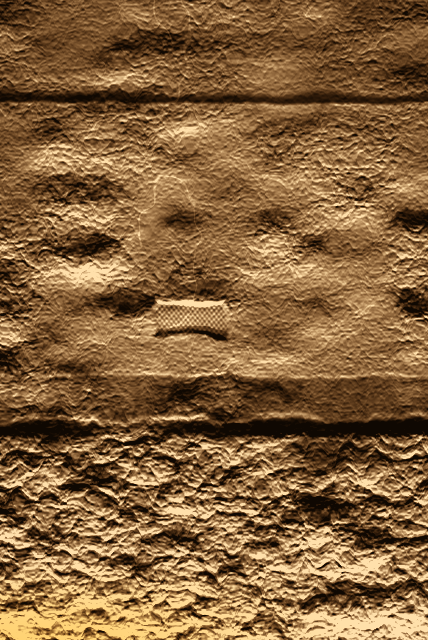
Write a WebGL 2 fragment shader that draws this texture.

```glsl
#version 300 es
precision highp float;
// Weathered plaster wall in sepia, raked by a low light from beneath.
// Layered cellular domes form a height field; its vertical slope and a short
// shadow march give the tone, with ledges, hollows and veins laid over it.
uniform vec2 u_resolution;
out vec4 fragColor;

const float GROOVE_Y = 0.842;     // dark joint near the top
const float RIDGE_Y = 0.414;      // thin lip above the recessed band
const float LEDGE_Y = 0.344;      // ragged edge over the coarse plaster
const float SLOPE_GAIN = 0.31;    // contrast of the raking light
const float SLOPE_STEP = 0.0015;
const float SHADOW_STEP = 0.0035;
const float SHADOW_DEPTH = 0.48;
const float WARP = 0.013;
const vec2 WEAVE_CENTER = vec2(0.295, 0.502);
const vec2 SMOOTH_CENTER = vec2(0.237, 0.635);

vec2 hash2(vec2 p) {
    vec3 q = fract(p.xyx * vec3(0.1031, 0.1030, 0.0973));
    q += dot(q, q.yzx + 33.33);
    return fract((q.xx + q.yz) * q.zy);
}
float noise(vec2 p) {
    vec2 i = floor(p), f = fract(p);
    f = f * f * (3.0 - 2.0 * f);
    return mix(mix(hash2(i).x, hash2(i + vec2(1, 0)).x, f.x),
               mix(hash2(i + vec2(0, 1)).x, hash2(i + vec2(1, 1)).x, f.x), f.y);
}
// Cellular noise as packed rounded crumbs
float domes(vec2 p) {
    vec2 i = floor(p), f = fract(p);
    float nearest = 1.0;
    for (int k = 0; k < 9; k++) {
        vec2 cell = vec2(k % 3 - 1, k / 3 - 1);
        vec2 d = cell + hash2(i + cell) - f;
        nearest = min(nearest, dot(d, d));
    }
    return 1.0 - nearest;
}
float bell(float d, float width) { return exp(-d * d / (width * width)); }
float spot(vec2 p, vec2 center, vec2 size) { return bell(length((p - center) / size), 1.0); }
float falling(float a, float b, float x) { return 1.0 - smoothstep(a, b, x); }
vec2 jitter(vec2 p) { return vec2(noise(p), noise(p + 9.7)) - 0.5; }
float ragged(float x, float seed) {
    return 0.018 * (noise(vec2(x * 17.0, seed)) - 0.5)
         + 0.008 * (noise(vec2(x * 75.0, seed + 5.0)) - 0.5);
}

float relief(vec2 p) {
    vec2 q = p + WARP * jitter(p * 45.0);
    float coarse = falling(LEDGE_Y - 0.03, LEDGE_Y, p.y);
    float patches = smoothstep(0.25, 0.75, noise(p * vec2(9.0, 13.0) + 3.0));
    float rough = mix(mix(0.65, 1.0, patches), 1.15, coarse);
    rough *= 1.0 - 0.35 * smoothstep(0.65, 0.9, p.y);
    rough *= 1.0 - 0.75 * spot(q, SMOOTH_CENTER, vec2(0.035, 0.065));

    // Undulation, clumps, crumbs, grit and dust
    float h = 0.044 * noise(q * vec2(14.0, 22.0));
    h += mix(0.0036, 0.018, coarse) * domes(q * vec2(36.0, 45.0));
    h += mix(0.004 + 0.0044 * patches, 0.009, coarse) * domes(q * vec2(75.0, 102.0));
    h += 0.0042 * domes(q * vec2(145.0, 195.0) + 7.0);
    h += 0.0035 * noise(p * vec2(230.0, 290.0));
    h *= rough;

    // Proud lumps and pressed fabric
    h += 0.022 * spot(q, vec2(0.16, 0.60), vec2(0.045, 0.028));
    h += 0.018 * spot(q, vec2(0.49, 0.18), vec2(0.055, 0.028));
    h += 0.012 * spot(q, vec2(0.17, 0.885), vec2(0.06, 0.022));
    float threads = sin(p.x * 850.0) * sin(p.y * 700.0 + p.x * 60.0);
    vec2 d = abs(q - WEAVE_CENTER) - vec2(0.055, 0.026);
    return mix(h, 0.4 * h + 0.0012 * threads, falling(-0.006, 0.006, max(d.x, d.y)));
}

// Brightness from slope, dimmed where crumbs block the low light
float rakedLight(vec2 p, float base) {
    vec2 e = vec2(0.0, SLOPE_STEP);
    float lower = relief(p - e), upper = relief(p + e);
    float here = 0.5 * (lower + upper), blocked = 0.0;
    for (int i = 1; i <= 3; i++) {
        float reach = float(i) * SHADOW_STEP;
        blocked = max(blocked, relief(p - vec2(0.0, reach)) - here - 0.3 * reach);
    }
    float lit = base + SLOPE_GAIN * (upper - lower) / (2.0 * SLOPE_STEP);
    return lit * (1.0 - SHADOW_DEPTH * smoothstep(0.0, 0.007, blocked));
}

void main() {
    vec2 p = gl_FragCoord.xy / u_resolution.y;
    float side = gl_FragCoord.x / u_resolution.x;

    // Broad illumination: dim top and sides, glowing foot
    float base = mix(0.61, 0.45, smoothstep(0.72, 1.0, p.y)) - 0.07 * bell(p.y - 0.31, 0.09);
    base += 0.27 * falling(0.0, 0.17, p.y) + 0.1 * (noise(p * vec2(7.0, 10.0)) - 0.5);
    base -= 0.1 * pow(abs(side * 2.0 - 1.0), 3.0) * smoothstep(0.1, 0.3, p.y);
    float tone = rakedLight(p, base);

    // Joint with a soft upper shadow and a thin lit rim
    float groove = p.y - GROOVE_Y - 0.35 * ragged(p.x, 2.0);
    float jointWidth = 0.010 + 0.014 * noise(vec2(p.x * 14.0, 4.0));
    tone *= 1.0 - 0.72 * smoothstep(-0.005, 0.001, groove) * falling(0.3, 1.2, groove / jointWidth);
    tone += 0.13 * bell(groove + 0.006, 0.003);

    // Recessed band with faint vertical streaks
    float ridge = p.y - RIDGE_Y - 0.3 * ragged(p.x, 8.0);
    float ledge = p.y - LEDGE_Y - ragged(p.x, 13.0);
    float band = smoothstep(-0.002, 0.004, ledge) * falling(-0.004, 0.0, ridge);
    tone *= 1.0 - band * (0.18 + 0.22 * noise(p * vec2(130.0, 12.0)));
    tone += 0.3 * bell(ridge, 0.0035) * (0.4 + 0.6 * noise(vec2(p.x * 30.0, 1.0)));

    // Bright ragged lip and the undercut beneath it
    float undercut = 0.012 + 0.055 * noise(vec2(p.x * 11.0, 6.0));
    tone *= 1.0 - 0.5 * falling(-0.009, -0.004, ledge) * falling(0.3, 1.3, -ledge / undercut);
    tone += 0.36 * bell(ledge, 0.005) * (0.45 + 0.55 * noise(p * vec2(45.0, 90.0)));

    // Broken hollows and pale veins
    vec2 torn = p + 0.03 * jitter(p * 38.0);
    float hollow = spot(torn, vec2(0.19, 0.523), vec2(0.032, 0.022))
        + spot(torn, vec2(0.31, 0.542), vec2(0.055, 0.012))
        + spot(torn, vec2(0.52, 0.290), vec2(0.085, 0.026));
    tone *= 1.0 - 0.58 * min(hollow, 1.0);
    float vein = falling(0.006, 0.028, abs(noise(torn * vec2(15.0, 9.0) + 2.0) - 0.5));
    tone += 0.17 * vein * bell(p.x - 0.25, 0.09) * smoothstep(0.32, 0.38, p.y);

    // Sepia ramp, warmer at the lower left
    tone = clamp(tone, 0.06, 1.0);
    vec3 sepia = tone * vec3(1.0, 0.50 + 0.38 * tone, 0.09 + 0.58 * tone);
    float amber = falling(0.0, 0.14, p.y) * falling(0.1, 0.9, side);
    fragColor = vec4(sepia * mix(vec3(1.0), vec3(1.0, 0.94, 0.68), amber), 1.0);
}
```
